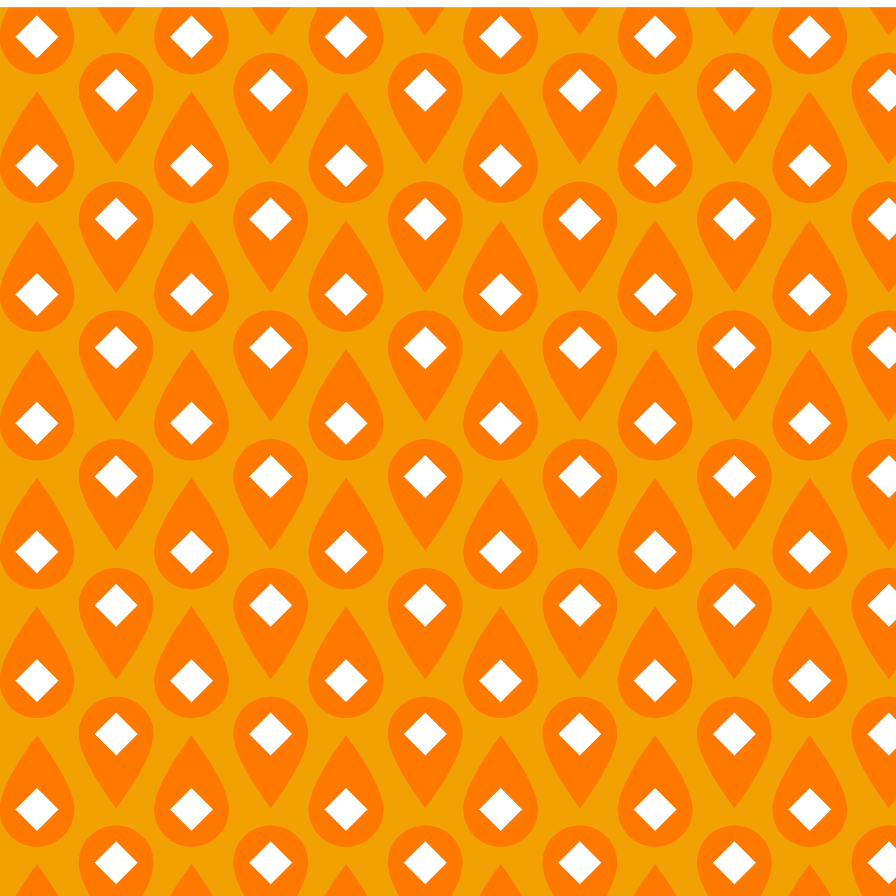
Reproduce this pattern procedurally as a Shadertoy shader.

```glsl
// Interlocking columns of upright and inverted orange drops with white diamonds on amber.

const vec2 PERIOD = vec2(0.1725, 0.1437);
const float RADIUS = 0.0417;

// Approximate signed distance to a drop of unit radius, tip upward.
float dropDistance(vec2 p) {
    if (p.y < 0.0) return length(p) - 1.0;
    // Flank: quadratic curve x = 1 - s*s, y = 1.25*s + 0.734*s*s
    float s = (sqrt(1.5625 + 2.936 * p.y) - 1.25) / 1.468;
    float slope = 2.0 * s / (1.25 + 1.468 * s);
    return (abs(p.x) - 1.0 + s * s) / sqrt(1.0 + slope * slope);
}

float diamondDistance(vec2 p) {
    return (abs(p.x) + abs(p.y) - 0.575) * 0.7071;
}

float coverage(float distance, float pixel) {
    return clamp(0.5 - distance / pixel, 0.0, 1.0);
}

// Repeats an offset so each cell holds a whole drop, in units of its radius.
vec2 dropCell(vec2 offset) {
    vec2 margin = vec2(0.5 * PERIOD.x, 0.0514);
    return (mod(offset + margin, PERIOD) - margin) / RADIUS;
}

void mainImage(out vec4 fragColor, in vec2 fragCoord) {
    vec2 uv = fragCoord / iResolution.xy;
    float pixel = 1.0 / iResolution.y;
    float unitPixel = pixel / RADIUS;

    // Upright and inverted columns
    vec2 upright = dropCell(uv - vec2(0.0412, 0.0966));
    vec2 inverted = dropCell(vec2(0.1296, 0.0371) - uv);
    float drops = min(dropDistance(upright), dropDistance(inverted));
    float diamonds = min(diamondDistance(upright), diamondDistance(inverted));

    vec3 color = vec3(0.945, 0.63, 0.016);
    color = mix(color, vec3(1.0, 0.47, 0.0), coverage(drops, unitPixel));
    color = mix(color, vec3(1.0), coverage(diamonds, unitPixel));

    // White strip along the top
    color = mix(color, vec3(1.0), coverage(0.992 - uv.y, pixel));
    fragColor = vec4(color, 1.0);
}
```
